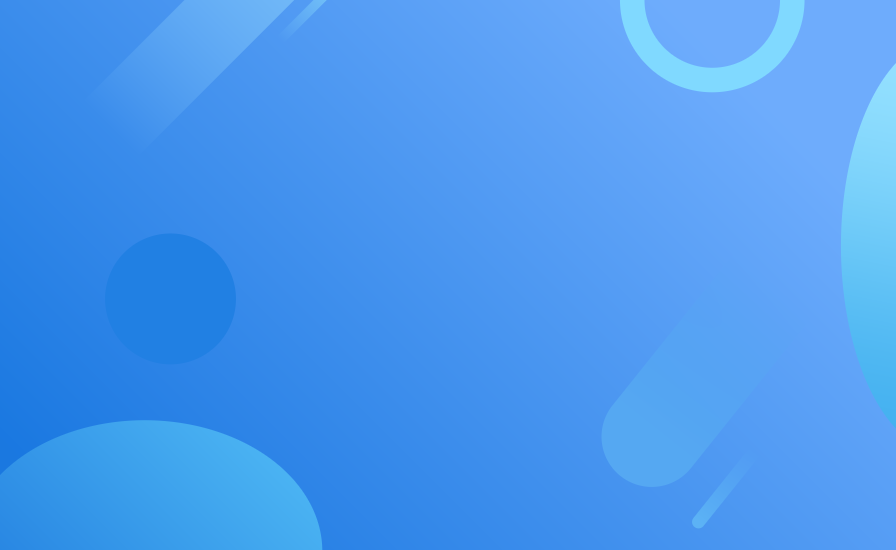
Reproduce this background procedurally as a Shadertoy shader.

```glsl
// Soft blue diagonal gradient with a ring, ellipses, a disc and fading rounded streaks.

// Lengths are fractions of the canvas height; the origin is at the lower left.
const vec3 BACK_DARK = vec3(0.10, 0.47, 0.88);
const vec3 BACK_LIGHT = vec3(0.43, 0.675, 0.99);
const vec2 BACK_RANGE = vec2(0.20, 2.20);

const vec3 RING_COLOR = vec3(0.50, 0.85, 1.00);
const vec2 RING_CENTER = vec2(1.295, 1.0);
const float RING_RADIUS = 0.1455;
const float RING_HALF_WIDTH = 0.0223;

const vec3 DISC_COLOR = vec3(0.13, 0.50, 0.89);
const vec2 DISC_CENTER = vec2(0.310, 0.4565);
const float DISC_RADIUS = 0.119;

const vec3 HILL_DARK = vec3(0.16, 0.53, 0.89);
const vec3 HILL_LIGHT = vec3(0.29, 0.70, 0.95);
const vec2 HILL_CENTER = vec2(0.263, -0.002);
const vec2 HILL_RADII = vec2(0.323, 0.238);

const vec3 SIDE_DARK = vec3(0.26, 0.69, 0.94);
const vec3 SIDE_LIGHT = vec3(0.58, 0.88, 1.00);
const vec2 SIDE_CENTER = vec2(1.720, 0.553);
const vec2 SIDE_RADII = vec2(0.191, 0.378);

const vec3 BAND_COLOR = vec3(0.45, 0.73, 0.97);
const vec3 SLIVER_COLOR = vec3(0.45, 0.76, 0.97);
const vec3 PILL_COLOR = vec3(0.335, 0.66, 0.95);
const vec3 DASH_COLOR = vec3(0.36, 0.70, 0.96);
const vec2 DOWN_LEFT = vec2(-0.7071, -0.7071);
const vec2 UP_RIGHT = vec2(0.625, 0.781);

// Antialiased coverage of a signed distance, one pixel wide.
float coverage(float dist) {
    return clamp(0.5 - dist * iResolution.y, 0.0, 1.0);
}

// Approximate signed distance to an axis-aligned ellipse.
float ellipseDistance(vec2 p, vec2 radii) {
    float k = length(p / radii);
    float slope = length(p / (radii * radii));
    return k * (k - 1.0) / max(slope, 1e-4);
}

// Capsule that is opaque at its start and fades out along its direction.
float streak(vec2 p, vec2 start, vec2 direction, float reach, float radius) {
    vec2 offset = p - start;
    float along = dot(offset, direction);
    float dist = length(offset - direction * clamp(along, 0.0, reach)) - radius;
    return coverage(dist) * clamp(1.0 - along / reach, 0.0, 1.0);
}

void mainImage(out vec4 fragColor, in vec2 fragCoord) {
    vec2 p = fragCoord / iResolution.y;
    float diagonal = p.x + p.y;

    // Background gradient
    float backMix = (diagonal - BACK_RANGE.x) / (BACK_RANGE.y - BACK_RANGE.x);
    vec3 color = mix(BACK_DARK, BACK_LIGHT, clamp(backMix, 0.0, 1.0));

    // Fading streaks at the upper left
    color = mix(color, BAND_COLOR, streak(p, vec2(0.5096, 1.0743), DOWN_LEFT, 0.437, 0.0706));
    color = mix(color, SLIVER_COLOR, streak(p, vec2(0.599, 1.017), DOWN_LEFT, 0.126, 0.0085));

    // Fading streaks at the lower right
    color = mix(color, PILL_COLOR, streak(p, vec2(1.185, 0.206), UP_RIGHT, 0.357, 0.0913));
    color = mix(color, DASH_COLOR, streak(p, vec2(1.270, 0.051), UP_RIGHT, 0.164, 0.0117));

    // Disc and ring
    float disc = length(p - DISC_CENTER) - DISC_RADIUS;
    color = mix(color, DISC_COLOR, coverage(disc));
    float ring = abs(length(p - RING_CENTER) - RING_RADIUS) - RING_HALF_WIDTH;
    color = mix(color, RING_COLOR, coverage(ring));

    // Shaded ellipses at the lower left and the right edge
    vec3 hill = mix(HILL_DARK, HILL_LIGHT, clamp(diagonal / 0.66, 0.0, 1.0));
    color = mix(color, hill, coverage(ellipseDistance(p - HILL_CENTER, HILL_RADII)));
    float sideMix = smoothstep(0.15, 0.95, p.y + 0.2 * (p.x - 1.6));
    vec3 side = mix(SIDE_DARK, SIDE_LIGHT, sideMix);
    color = mix(color, side, coverage(ellipseDistance(p - SIDE_CENTER, SIDE_RADII)));

    fragColor = vec4(color, 1.0);
}
```
